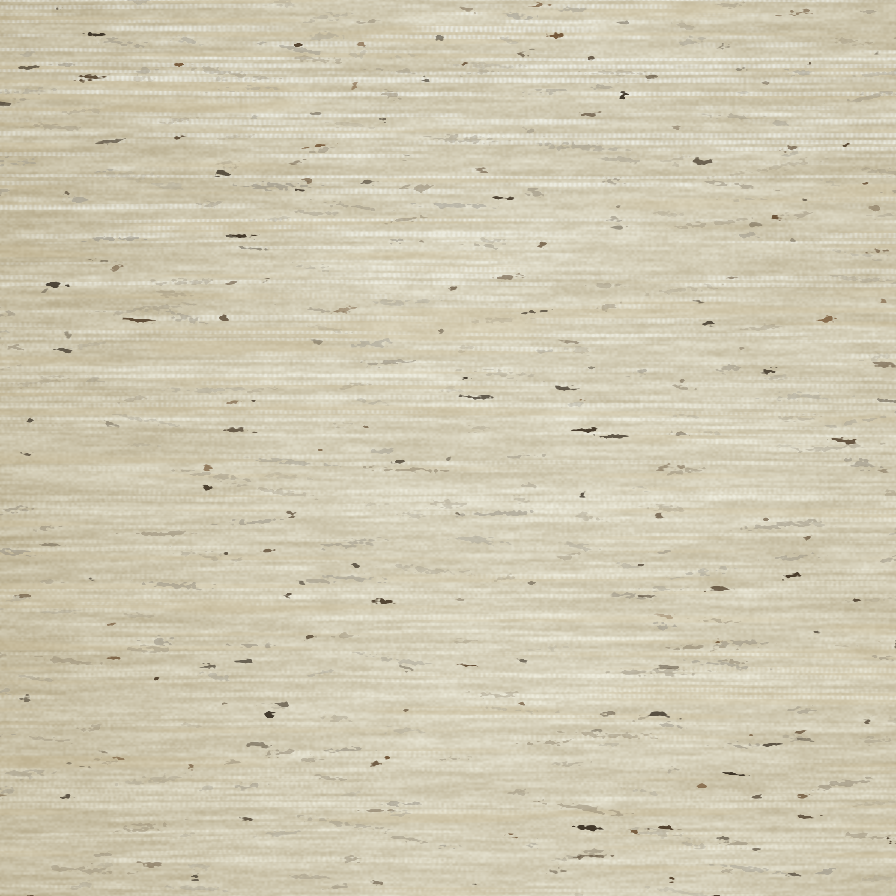
A Shadertoy shader for this texture:

```glsl
// Pale grasscloth: horizontal woven straw with pearly threads and dark bark flecks.

const vec3 STRAW = vec3(0.750, 0.710, 0.598);
const vec3 PEARL = vec3(0.880, 0.864, 0.790);
const vec3 HONEY = vec3(0.825, 0.765, 0.620);
const vec3 HUSK = vec3(0.560, 0.510, 0.420);
const vec3 ASH = vec3(0.600, 0.590, 0.560);
const vec3 BARK = vec3(0.190, 0.155, 0.110);
const vec3 RUST = vec3(0.450, 0.310, 0.170);
const float TAU = 6.2831853;

float hash(vec2 p) {
    vec3 q = fract(vec3(p.xyx) * 0.1031);
    q += dot(q, q.yzx + 33.33);
    return fract((q.x + q.y) * q.z);
}

float noise(vec2 p) {
    vec2 cell = floor(p);
    vec2 f = fract(p);
    f = f * f * (3.0 - 2.0 * f);
    float low = mix(hash(cell), hash(cell + vec2(1.0, 0.0)), f.x);
    float high = mix(hash(cell + vec2(0.0, 1.0)), hash(cell + vec2(1.0, 1.0)), f.x);
    return mix(low, high, f.y);
}

// Long horizontal fibres, centred on zero.
float fibres(vec2 p) {
    float broad = noise(p * vec2(2.0, 34.0)) - 0.5;
    float medium = noise(p * vec2(6.0, 150.0) + 17.0) - 0.5;
    float fine = noise(p * vec2(30.0, 310.0) + 41.0) - 0.5;
    return 0.14 * broad + 0.42 * medium + 0.48 * fine;
}

// Shiny threads that come and go along each row, crossed by the warp.
float pearlThreads(vec2 p, float rows, float warps, float pixel) {
    float y = p.y * rows + 0.9 * noise(p * vec2(3.0, 16.0));
    float row = floor(y);
    float halfWidth = mix(0.16, 0.40, hash(vec2(row, 3.0)));
    float soft = 0.04 + 0.4 * rows * pixel;
    float band = 1.0 - smoothstep(halfWidth - soft, halfWidth + soft, abs(fract(y) - 0.5));
    float run = noise(vec2(p.x * 6.0 + 50.0 * hash(vec2(row, 8.0)), row * 7.0));
    float patchy = noise(p * vec2(38.0, rows) + 90.0);
    float present = smoothstep(0.42, 0.82, 0.55 * run + 0.40 * hash(vec2(row, 5.0)) + 0.25 * patchy);
    float bead = 0.5 + 0.5 * cos(TAU * (p.x * warps + hash(vec2(row, 9.0))));
    return band * present * mix(0.5, 1.0, bead);
}

// Scattered ragged slivers: x is coverage, y a random tint.
vec2 flecks(vec2 p, vec2 grid, float chance, vec2 size, float rag, float seed) {
    vec2 home = floor(p * grid);
    float coarse = noise(p * vec2(130.0, 400.0) + seed) - 0.5;
    float crisp = noise(p * vec2(300.0, 512.0) + seed) - 0.5;
    float ragged = rag * (coarse + 0.7 * crisp);
    vec2 result = vec2(0.0);
    for (int j = -1; j <= 1; j++) {
        for (int i = -1; i <= 1; i++) {
            vec2 cell = home + vec2(i, j);
            vec2 key = cell + seed;
            if (hash(key) > chance) continue;
            vec2 jitter = vec2(hash(key + 11.3), hash(key + 27.7));
            vec2 d = p - (cell + jitter) / grid;
            d.y += d.x * 0.35 * (hash(key + 39.1) - 0.5);
            float grow = hash(key + 53.9);
            vec2 extent = size * vec2(mix(0.22, 1.0, grow * grow), mix(0.5, 1.0, hash(key + 61.1)));
            float cover = 1.0 - smoothstep(0.55, 1.10, length(d / extent) + ragged);
            cover *= mix(0.35, 1.0, hash(key + 71.5));
            if (cover > result.x) result = vec2(cover, hash(key + 83.2));
        }
    }
    return result;
}

// Soft sheen, strongest right of centre and fading to the edges.
float sheen(vec2 p) {
    vec2 d = p - vec2(0.60, 0.45);
    return 0.17 - 1.30 * d.x * d.x - 0.45 * d.y * d.y;
}

void mainImage(out vec4 fragColor, in vec2 fragCoord) {
    vec2 p = fragCoord / iResolution.xy;
    float pixel = 1.0 / iResolution.y;

    // Woven ground
    float threads = pearlThreads(p, 126.0, 185.0, pixel);
    float gloss = mix(0.38, 0.68, smoothstep(0.35, 1.0, p.y));
    float grain = noise(p * vec2(320.0, 400.0)) - 0.5;
    float tone = 0.48 + sheen(p) + fibres(p) + gloss * threads + 0.36 * grain;
    vec3 color = mix(STRAW, PEARL, clamp(tone, -0.35, 1.35));

    // Warm straw strands and a cooler gleam on the threads
    float warm = smoothstep(0.62, 0.85, noise(p * vec2(4.0, 130.0) + 73.0));
    color = mix(color, HONEY, 0.30 * warm * (1.0 - threads));
    color += vec3(-0.008, 0.0, 0.022) * threads * smoothstep(0.3, 1.0, p.y);

    // Faint husk streaks
    vec2 husk = flecks(p, vec2(11.0, 46.0), 0.55, vec2(0.032, 0.0032), 2.4, 120.0);
    color = mix(color, mix(HUSK, ASH, husk.y), 0.55 * husk.x);

    // Dark bark flecks
    vec2 bark = flecks(p, vec2(15.0, 34.0), 0.36, vec2(0.014, 0.0030), 1.8, 310.0);
    color = mix(color, mix(BARK, RUST, bark.y * bark.y), 0.92 * bark.x);

    fragColor = vec4(clamp(color, 0.0, 1.0), 1.0);
}
```
